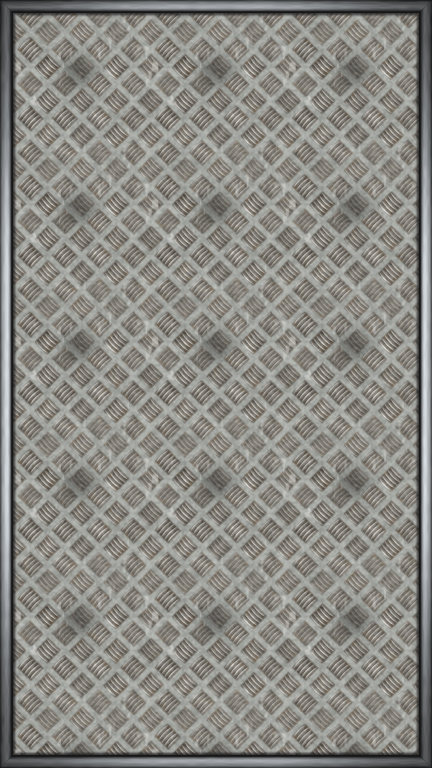
Give the GLSL for this texture, as a Shadertoy shader.

```glsl
// Worn five-bar chequer plate, tiled, inside a brushed steel frame.

// Lengths are fractions of the canvas width; pad sizes are in lattice steps.
const float PITCH = 0.0795;               // spacing of like pads
const vec2 ORIGIN = vec2(0.3488, 0.9074); // centre of one pad
const float TILE = 4.0;                   // pitches before the wear repeats
const float BAR_STEP = 0.163;
const float BAR_HALF_WIDTH = 0.068;
const float BAR_HALF_LENGTH = 0.40;
const vec2 PAD_HALF = vec2(0.37, 0.39);   // along and across the bars
const vec2 STAIN_AT = vec2(1.88, 0.88);   // dark patch within a tile
const float RIM = 0.030;
const float SHADOW = 0.010;
const int SAMPLES = 3;                    // per axis, for smooth edges

const vec3 GROUND = vec3(0.64, 0.65, 0.63);
const vec3 RECESS = vec3(0.35, 0.325, 0.295);
const vec3 BAR = vec3(0.50, 0.485, 0.455);
const vec3 GLINT = vec3(0.87, 0.87, 0.86);
const vec3 RUST = vec3(0.47, 0.40, 0.32);
const vec3 STEEL = vec3(0.80, 0.82, 0.84);
const vec3 GROOVE = vec3(0.09, 0.09, 0.095);

float hash(vec2 p) {
    vec3 a = fract(p.xyx * 0.1031);
    a += dot(a, a.yzx + 33.33);
    return fract((a.x + a.y) * a.z);
}

// Value noise that wraps after a whole number of cells
float noise(vec2 p, vec2 period) {
    vec2 i = floor(p), f = fract(p);
    f = f * f * (3.0 - 2.0 * f);
    vec2 a = mod(i, period), b = mod(i + 1.0, period);
    return mix(mix(hash(a), hash(vec2(b.x, a.y)), f.x),
               mix(hash(vec2(a.x, b.y)), hash(b), f.x), f.y);
}

float tileNoise(vec2 uv, vec2 cells) {
    return noise(uv * cells, cells);
}

vec3 plate(vec2 p) {
    vec2 q = (p - ORIGIN) / PITCH;
    vec2 uv = q / TILE;

    // Diagonal lattice; neighbouring pads turn by a right angle
    vec2 r = vec2(q.x + q.y, q.y - q.x);
    vec2 id = floor(r + 0.5), f = r - id;
    bool turned = mod(id.x + id.y, 2.0) > 0.5;
    float along = turned ? f.x : f.y;
    float across = turned ? -f.y : f.x;

    // Wear of each pad, the same in every tile
    vec2 key = mod(vec2(id.x - id.y, id.x + id.y), 2.0 * TILE);
    float wear = hash(key + 11.0);
    float tone = hash(key + 47.0) - 0.5;
    float blotch = tileNoise(uv, vec2(9.0));
    float patchy = tileNoise(uv + 0.37, vec2(26.0));
    float grain = tileNoise(uv, vec2(64.0)) - 0.5;

    vec3 col = GROUND + 0.07 * (blotch - 0.5) + 0.06 * (patchy - 0.5);

    // Dirty recess between the bars
    vec2 edge = smoothstep(PAD_HALF + 0.05, PAD_HALF - 0.05, abs(vec2(along, across)));
    vec3 dirt = mix(RECESS, RUST, 0.7 * smoothstep(0.45, 0.9, patchy)) + 0.10 * tone;
    col = mix(col, dirt, edge.x * edge.y * mix(0.92, 0.65, wear * wear));

    // Lens-shaped bars, lit from the left
    float k = clamp(round(across / BAR_STEP), -2.0, 2.0);
    float chip = hash(key * 5.0 + k + 70.0);
    float reach = along / (BAR_HALF_LENGTH * mix(0.9, 1.04, chip));
    float w = BAR_HALF_WIDTH * max(1.0 - reach * reach, 0.0);
    float x = across - k * BAR_STEP;
    float bar = smoothstep(w + 0.012, w - 0.012, abs(x)) * step(0.004, w);
    float lit = smoothstep(0.02, -0.05, x) * mix(1.0, 0.45, wear);
    lit *= 0.55 + 0.6 * patchy;
    col = mix(col, mix(BAR + 0.08 * tone, GLINT, min(lit, 1.0)), bar * 0.95);

    // Stain, scuffs and grain
    vec2 away = mod(q - STAIN_AT + 0.5 * TILE, TILE) - 0.5 * TILE;
    col *= 1.0 - 0.34 * exp(-5.0 * dot(away, away));
    float scuff = tileNoise(uv + 0.61, vec2(38.0, 15.0)) * tileNoise(uv, vec2(6.0));
    col = mix(col, GLINT, 0.45 * smoothstep(0.55, 0.8, scuff));
    return col + 0.10 * grain;
}

vec3 frame(vec2 p, vec2 size, vec2 d) {
    bool upright = d.x < d.y;
    float t = min(d.x, d.y) / RIM;
    vec2 s = abs(2.0 * p / size - 1.0);

    // Sheen fades towards the corners; the profile rolls over the bar
    float sheen = upright ? mix(0.42, 1.0, smoothstep(1.0, 0.25, s.y))
                          : mix(0.42, 0.78, smoothstep(1.0, 0.2, s.x));
    float profile = mix(0.35, 0.78, smoothstep(0.0, 0.22, t));
    profile += 0.25 * smoothstep(0.2, 0.5, t) - 0.45 * smoothstep(0.58, 0.85, t);
    vec2 brush = upright ? p * vec2(420.0, 45.0) : p * vec2(45.0, 420.0);
    float streak = noise(brush, vec2(1024.0)) - 0.5;
    vec3 col = STEEL * sheen * profile + 0.07 * streak;
    col *= mix(0.75, 1.0, smoothstep(0.0, 0.002, abs(d.x - d.y)));
    return mix(col, GROOVE, smoothstep(0.76, 0.92, t));
}

vec3 scene(vec2 p, vec2 size) {
    vec2 d = min(p, size - p);
    float inset = min(d.x, d.y) - RIM;
    if (inset < 0.0) return frame(p, size, d);
    return mix(GROOVE, plate(p), mix(0.25, 1.0, smoothstep(0.0, SHADOW, inset)));
}

void mainImage(out vec4 fragColor, in vec2 fragCoord) {
    vec2 size = iResolution.xy / iResolution.x;
    vec3 sum = vec3(0.0);
    for (int j = 0; j < SAMPLES; j++)
        for (int i = 0; i < SAMPLES; i++) {
            vec2 jitter = (vec2(i, j) + 0.5) / float(SAMPLES) - 0.5;
            sum += scene((fragCoord + jitter) / iResolution.x, size);
        }
    fragColor = vec4(clamp(sum / float(SAMPLES * SAMPLES), 0.0, 1.0), 1.0);
}
```
